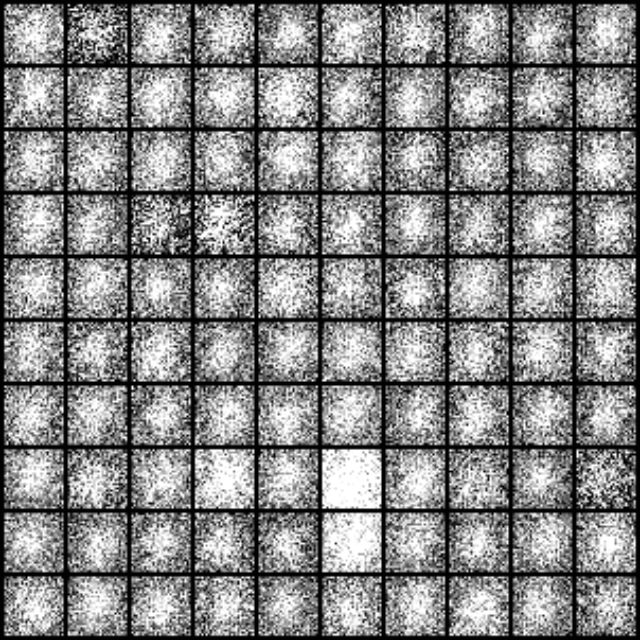
A WebGL 2 fragment shader for this pattern:

```glsl
#version 300 es
precision highp float;
// A 10 by 10 sheet of grainy grey tiles split by black lines.
// Each tile is a 28 by 28 block of random texels around a bright, uneven oval;
// neighbouring texels are blended so that the grain stays soft at any size.

uniform vec2 u_resolution;
out vec4 fragColor;

const float TILES = 10.0;         // tiles across and down
const float TILE_TEXELS = 28.0;   // texels along a tile side
const float LINE_TEXELS = 2.0;    // width of the black lines
const float PITCH = TILE_TEXELS + LINE_TEXELS;
const float SHEET = TILES * PITCH + LINE_TEXELS;

const vec3 LINE_COLOR = vec3(0.008);
const vec3 DARK_COLOR = vec3(0.01);
const vec3 LIGHT_COLOR = vec3(1.0);

const float EDGE_SHADE = 0.43;    // mean grey at the tile rim
const float GLOW = 0.60;          // extra light at the oval's centre
const vec2 GLOW_RADIUS = vec2(0.29, 0.37);
const float GLOW_SHIFT = 0.07;    // wander of the oval's centre
const float SHADE_SPREAD = 0.12;  // brightness range between tiles
const float GRAIN = 0.29;         // standard deviation of the grain
const float CLOUD = 0.20;         // strength of the blotches
const float CLOUD_SCALE = 0.19;   // blotches per texel
const float WEAVE = 0.035;        // faint alternate-column stripes

// Unusual tiles: column, row, added shade, added grain.
const int ODD_COUNT = 8;
const vec4 ODD_TILES[ODD_COUNT] = vec4[](
  vec4(5, 2, 0.58, 0.03), vec4(5, 1, 0.36, 0.0),
  vec4(3, 2, 0.28, 0.0),  vec4(4, 8, 0.12, 0.06),
  vec4(1, 9, -0.15, 0.14), vec4(3, 6, -0.02, 0.20),
  vec4(2, 6, -0.12, 0.12), vec4(9, 2, -0.10, 0.10));

// Four independent random values in 0..1 for a lattice point.
vec4 hash4(vec2 cell, uint seed) {
  uvec4 v = uvec4(ivec4(ivec2(cell), int(seed), 7));
  v = v * 1664525u + 1013904223u;
  for (int i = 0; i < 2; i++) {
    v.x += v.y * v.w;
    v.y += v.z * v.x;
    v.z += v.x * v.y;
    v.w += v.y * v.z;
    v ^= v >> 16u;
  }
  return vec4(v >> 8u) / 16777216.0;
}

float cornerSlope(vec2 cell, vec2 offset) {
  float angle = 6.28319 * hash4(cell, 3u).x;
  return dot(vec2(cos(angle), sin(angle)), offset);
}

float gradientNoise(vec2 p) {
  vec2 i = floor(p), f = p - i;
  vec2 w = f * f * f * (f * (f * 6.0 - 15.0) + 10.0);
  vec2 e = vec2(1.0, 0.0);
  float low = mix(cornerSlope(i, f), cornerSlope(i + e.xy, f - e.xy), w.x);
  float high = mix(cornerSlope(i + e.yx, f - e.yx),
                   cornerSlope(i + e.xx, f - e.xx), w.x);
  return mix(low, high, w.y);
}

// Shade and grain offsets of one tile.
vec2 tileVariation(vec2 tile, vec4 rnd) {
  vec2 variation = vec2(SHADE_SPREAD, 0.07) * (rnd.zw - 0.5);
  for (int i = 0; i < ODD_COUNT; i++) {
    if (distance(ODD_TILES[i].xy, tile) < 0.5) variation = ODD_TILES[i].zw;
  }
  return variation;
}

// Colour of one texel of the sheet.
vec3 texelColor(vec2 texel) {
  texel = clamp(texel, vec2(0.0), vec2(SHEET - 1.0));
  vec2 tile = floor(texel / PITCH);
  vec2 local = texel - tile * PITCH - LINE_TEXELS;
  if (min(local.x, local.y) < 0.0) return LINE_COLOR;

  // Bright oval, moved and resized per tile.
  vec4 rnd = hash4(tile, 11u);
  vec2 variation = tileVariation(tile, rnd);
  vec2 q = (local + 0.5) / TILE_TEXELS - 0.5;
  q -= GLOW_SHIFT * (2.0 * rnd.xy - 1.0);
  q.x -= 0.12 * q.y;
  vec2 radius = GLOW_RADIUS * mix(0.88, 1.12, hash4(tile, 17u).x);
  float glow = exp(-dot(q / radius, q / radius));

  // Blotches, stripes and grain.
  float cloud = gradientNoise(texel * CLOUD_SCALE + tile * 5.0);
  float weave = WEAVE * (mod(local.x, 2.0) * 2.0 - 1.0);
  float grain = (dot(hash4(texel, 23u), vec4(1.0)) - 2.0) * 1.732;
  float shade = EDGE_SHADE + variation.x + GLOW * glow + CLOUD * cloud
              + weave + (GRAIN + variation.y) * grain;
  return mix(DARK_COLOR, LIGHT_COLOR, clamp(shade, 0.0, 1.0));
}

void main() {
  // Blend the four nearest texels.
  vec2 p = gl_FragCoord.xy / u_resolution * SHEET - 0.5;
  vec2 i = floor(p), f = p - i;
  vec2 e = vec2(1.0, 0.0);
  vec3 low = mix(texelColor(i), texelColor(i + e.xy), f.x);
  vec3 high = mix(texelColor(i + e.yx), texelColor(i + e.xx), f.x);
  fragColor = vec4(mix(low, high, f.y), 1.0);
}
```
